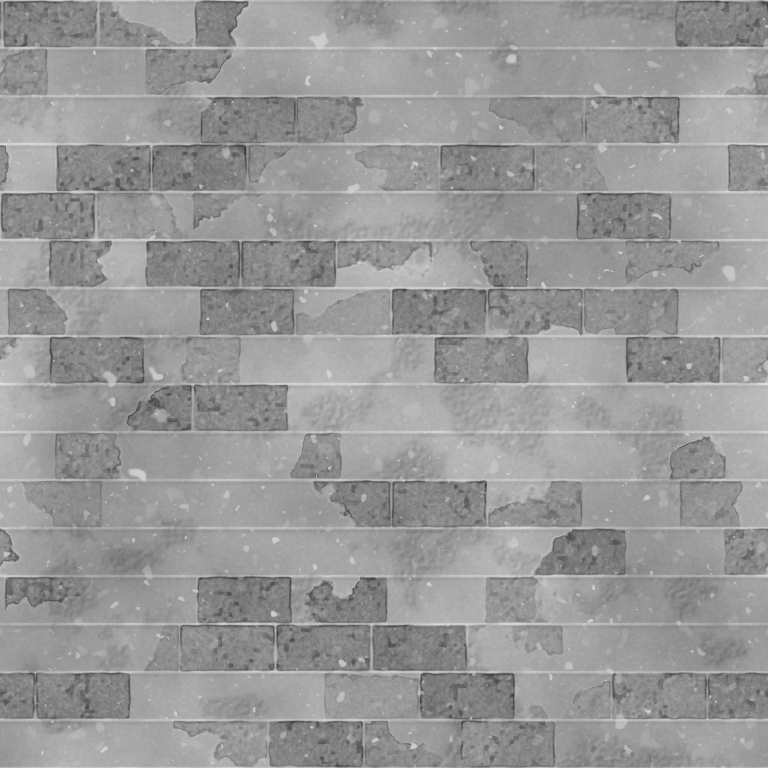
A WebGL 2 fragment shader for this texture:

```glsl
#version 300 es
precision highp float;
// Worn grey plaster over brickwork: long bright bed joints, with peeled cells that
// show darker pitted bricks. Each cell is a box distance cut by a noisy chip line;
// periodic value noise gives clouds, grain and pits, and jittered discs give flecks.

uniform vec2 u_resolution;
out vec4 fragColor;

#define COLS 8.0
#define ROWS 16.0
#define PLASTER_TONE 0.648
#define BRICK_TONE 0.525
#define CLOUD_CONTRAST 0.30
#define GRAIN_AMOUNT 0.065
#define WHOLE_SHARE 0.17
#define CHIPPED_SHARE 0.28
#define JOINT_HALF_WIDTH 0.02
#define EDGE_WIDTH 0.022

// Integer hash: three random values per lattice cell
vec3 hash3(vec2 cell, float seed) {
    uvec3 v = uvec3(ivec3(vec3(cell, seed)));
    v = v * 1664525u + 1013904223u;
    v.x += v.y * v.z; v.y += v.z * v.x; v.z += v.x * v.y;
    v ^= v >> 16u;
    v.x += v.y * v.z; v.y += v.z * v.x; v.z += v.x * v.y;
    return vec3(v >> 8u) / 16777216.0;
}

// Value noise that wraps at the canvas border
float noise(vec2 uv, float freq, float seed) {
    vec2 p = uv * freq, i = floor(p), f = fract(p);
    f = f * f * (3.0 - 2.0 * f);
    vec2 a = mod(i, freq), b = mod(i + 1.0, freq);
    return mix(mix(hash3(a, seed).x, hash3(vec2(b.x, a.y), seed).x, f.x),
               mix(hash3(vec2(a.x, b.y), seed).x, hash3(b, seed).x, f.x), f.y);
}

float fbm(vec2 uv, float freq, float seed) {
    float sum = 0.0, amp = 0.5;
    for (int k = 0; k < 5; k++) {
        sum += amp * noise(uv, freq, seed + float(k));
        freq *= 2.0;
        amp *= 0.5;
    }
    return sum / 0.97;
}

// Jittered irregular discs; many are faint and few are bright
float flecks(vec2 uv, float freq, float seed, float density) {
    vec2 p = uv * freq + 0.35 * (vec2(noise(uv, freq * 3.0, seed), noise(uv, freq * 3.0, seed + 1.0)) - 0.5);
    float light = 0.0;
    for (int y = -1; y <= 1; y++)
    for (int x = -1; x <= 1; x++) {
        vec2 cell = floor(p) + vec2(x, y);
        vec3 place = hash3(mod(cell, freq), seed + 2.0);
        vec3 kind = hash3(mod(cell, freq), seed + 3.0);
        float radius = mix(0.08, 0.24, kind.x);
        float disc = 1.0 - smoothstep(radius * 0.6, radius * 1.15, length(p - cell - place.xy));
        light = max(light, disc * step(kind.y, density) * mix(0.2, 1.0, pow(kind.z, 5.0)));
    }
    return light;
}

float boxDistance(vec2 p, vec2 halfSize, float corner) {
    vec2 q = abs(p) - halfSize + corner;
    return length(max(q, 0.0)) + min(max(q.x, q.y), 0.0) - corner;
}

void main() {
    vec2 uv = gl_FragCoord.xy / u_resolution;
    uv.y = 1.0 - uv.y;
    float aa = ROWS / u_resolution.y;

    // Running bond with a little drift from row to row
    float row = floor(uv.y * ROWS);
    float shift = 0.5 * mod(row, 2.0) + 0.28 * step(12.5, row) + 0.09 * hash3(vec2(row, 0.0), 5.0).x;
    vec2 grid = vec2(uv.x * COLS - shift, uv.y * ROWS);
    vec2 cell = vec2(mod(floor(grid.x), COLS), row);
    vec2 local = (fract(grid) - 0.5) * vec2(2.0, 1.0);
    vec3 pick = hash3(cell, 11.0), style = hash3(cell, 12.0);

    // Peeled area in brick heights: whole box, or box cut by a ragged line
    float wobble = (noise(uv, 90.0, 20.0) - 0.5) * 0.035;
    float box = boxDistance(local, vec2(0.965, 0.465), 0.04) + wobble;
    float angle = style.x * 6.2832;
    float ragged = (fbm(uv, 22.0, 23.0) - 0.5) * 1.5;
    float chip = dot(local, vec2(cos(angle), sin(angle))) - mix(-0.3, 0.45, style.y) + ragged;
    float whole = step(pick.x, WHOLE_SHARE);
    float peeled = step(pick.x, WHOLE_SHARE + CHIPPED_SHARE);
    float d = max(box, mix(chip * 0.6, chip - 1.5, whole));
    float inside = peeled * (1.0 - smoothstep(-aa, aa, d));
    float strength = mix(mix(0.35, 1.0, style.z), 1.0, whole);

    // Plaster clouds, grain and eroded patches
    float grain = noise(uv, 256.0, 30.0) + noise(uv, 420.0, 31.0) - 1.0;
    float tone = PLASTER_TONE + CLOUD_CONTRAST * (fbm(uv, 6.0, 33.0) - 0.5) + 0.35 * GRAIN_AMOUNT * grain;
    float relief = noise(uv - 0.0012, 190.0, 40.0) - noise(uv + 0.0012, 190.0, 40.0);
    float eroded = smoothstep(0.57, 0.70, fbm(uv, 13.0, 43.0));
    tone += eroded * (0.09 * relief - 0.065);

    // Pitted brick face
    float cluster = smoothstep(0.38, 0.65, fbm(uv, 45.0, 50.0));
    float pits = smoothstep(0.62, 0.80, noise(uv, 150.0, 56.0)) * cluster;
    float brick = BRICK_TONE + 0.07 * (pick.y - 0.5) + 0.12 * (fbm(uv, 16.0, 58.0) - 0.5);
    brick += GRAIN_AMOUNT * grain + 0.10 * relief * cluster - 0.13 * pits;
    tone = mix(tone, brick, inside * strength);

    // Dark broken rim, with a thin lit lip just outside it
    float rim = exp(-pow(d / EDGE_WIDTH, 2.0)) * smoothstep(0.2, 0.6, noise(uv, 48.0, 64.0));
    float lip = exp(-pow((d - 2.2 * EDGE_WIDTH) / EDGE_WIDTH, 2.0));
    tone += peeled * strength * (0.05 * lip - mix(0.22, 0.12, step(0.3, local.y)) * rim);

    // Bright bed joints with a faint shade beneath
    float below = fract(uv.y * ROWS);
    float joint = 1.0 - smoothstep(JOINT_HALF_WIDTH - aa * 0.5, JOINT_HALF_WIDTH + aa, min(below, 1.0 - below));
    tone += joint * mix(0.05, 0.14, noise(uv, 30.0, 70.0)) - 0.03 * exp(-pow((below - 0.07) / 0.03, 2.0));

    // Pale mineral flecks at three sizes
    float speckle = max(flecks(uv, 24.0, 80.0, 0.3), max(flecks(uv, 48.0, 90.0, 0.3), 0.8 * flecks(uv, 90.0, 100.0, 0.25)));
    tone = mix(tone, 0.85, 0.85 * speckle);
    fragColor = vec4(vec3(clamp(tone, 0.0, 1.0)), 1.0);
}
```
